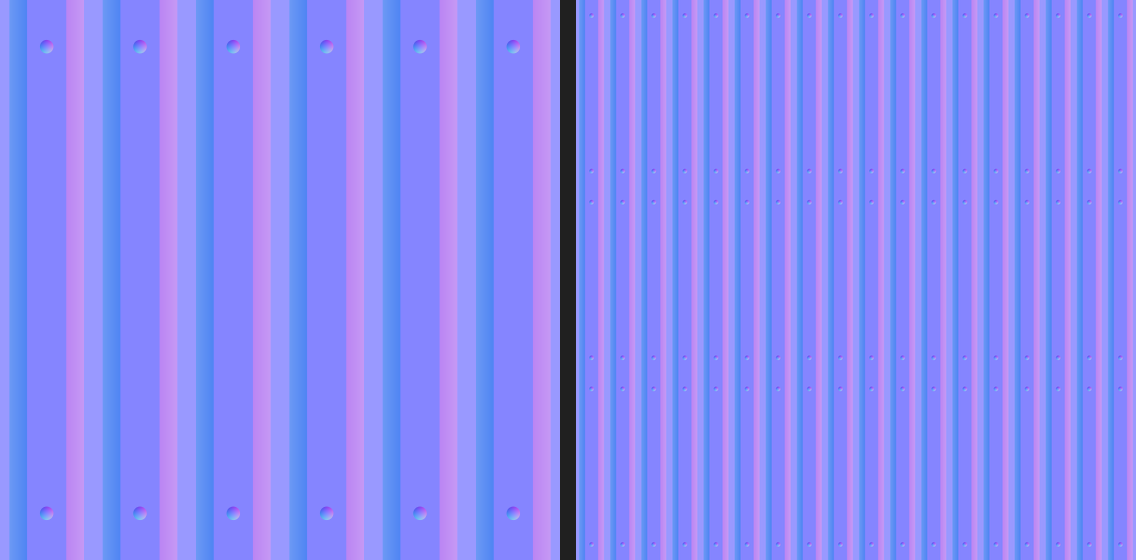
Left, the tile; right, the same tile 3 across and 3 down.
Write a Shadertoy shader that draws this texture map.

```glsl
// Normal map of corrugated sheet metal with two rows of domed screws, paler in the troughs.

#define RIBS 6.0            // ribs across the tile
#define CREST_HALF 0.21     // half width of the flat crest, in ribs
#define TROUGH_START 0.40   // where the slope meets the trough, in ribs
#define SLOPE_TILT 0.44     // sideways normal on the slopes
#define CREST_HAZE 0.04     // share of white on the crest
#define TROUGH_HAZE 0.20    // share of white in the trough
#define SCREW_INSET (1.0 / 12.0)  // screw rows from the top and bottom edges
#define SCREW_RADIUS 0.0120
#define SCREW_TILT 0.55     // sideways normal at the screw rim

// Antialiased step across one pixel.
float softStep(float edge, float value, float pixel) {
    return clamp((value - edge) / pixel + 0.5, 0.0, 1.0);
}

// Unit normal from its sideways part, packed into a colour; green points down.
vec3 packNormal(vec2 tilt) {
    float up = sqrt(max(0.0, 1.0 - dot(tilt, tilt)));
    return 0.5 + 0.5 * vec3(tilt.x, -tilt.y, up);
}

void mainImage(out vec4 fragColor, in vec2 fragCoord) {
    vec2 uv = fragCoord / iResolution.xy;
    float pixel = 1.0 / min(iResolution.x, iResolution.y);

    // Rib profile: flat crest, straight slopes, flat trough
    float across = fract(uv.x * RIBS) - 0.5;
    float fromCrest = abs(across);
    float ribPixel = pixel * RIBS;
    float onSlope = softStep(CREST_HALF, fromCrest, ribPixel)
                  - softStep(TROUGH_START, fromCrest, ribPixel);
    float depth = clamp((fromCrest - CREST_HALF) / (TROUGH_START - CREST_HALF), 0.0, 1.0);
    vec2 ribTilt = vec2(sign(across) * SLOPE_TILT * onSlope, 0.0);
    float haze = mix(CREST_HAZE, TROUGH_HAZE, depth);
    vec3 color = mix(packNormal(ribTilt), vec3(1.0), haze);

    // Screws: one per crest, in two rows mirrored about the wrapping edge
    float fromEdge = fract(uv.y + 0.5) - 0.5;
    vec2 toScrew = vec2(across / RIBS, fromEdge - sign(fromEdge) * SCREW_INSET);
    float radius = length(toScrew);
    float screwMask = 1.0 - softStep(SCREW_RADIUS, radius, pixel);
    vec2 domeTilt = toScrew / SCREW_RADIUS * SCREW_TILT;
    vec3 screwColor = mix(packNormal(domeTilt), vec3(1.0), CREST_HAZE);
    color = mix(color, screwColor, screwMask);

    fragColor = vec4(color, 1.0);
}
```
